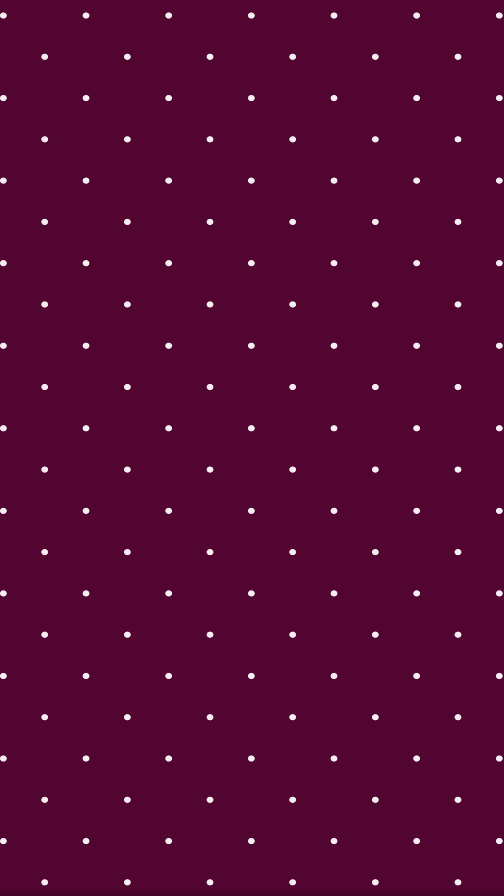
This pattern is drawn by a WebGL 1 fragment shader. Its source:

```glsl
precision highp float;

uniform vec2 u_resolution;

// Signed distance to the nearest dot of a staggered grid, in canvas widths
float staggeredDots(vec2 p) {
  vec2 spacing = vec2(0.1640, 0.0819);
  p -= vec2(0.0887, 0.0271);
  float row = floor(p.y / spacing.y + 0.5);
  float column = p.x / spacing.x + 0.5 * mod(row, 2.0);
  vec2 offset = vec2(fract(column + 0.5) - 0.5, p.y / spacing.y - row) * spacing;
  // Dots are slightly wider than tall
  return length(offset * vec2(1.0, 1.1)) - 0.0067;
}

void main() {
  vec2 p = gl_FragCoord.xy / u_resolution.x;
  float pixel = 1.0 / u_resolution.x;

  // Plum ground with a faint shade along the bottom edge
  vec3 plum = vec3(0.318, 0.020, 0.190);
  vec3 shade = vec3(0.280, 0.020, 0.170);
  vec3 color = mix(shade, plum, smoothstep(0.006, 0.016, p.y));

  // Off-white dots with smooth edges
  float dots = 1.0 - smoothstep(-0.6 * pixel, 0.6 * pixel, staggeredDots(p));
  color = mix(color, vec3(0.965, 0.935, 0.950), dots);

  gl_FragColor = vec4(color, 1.0);
}
```
